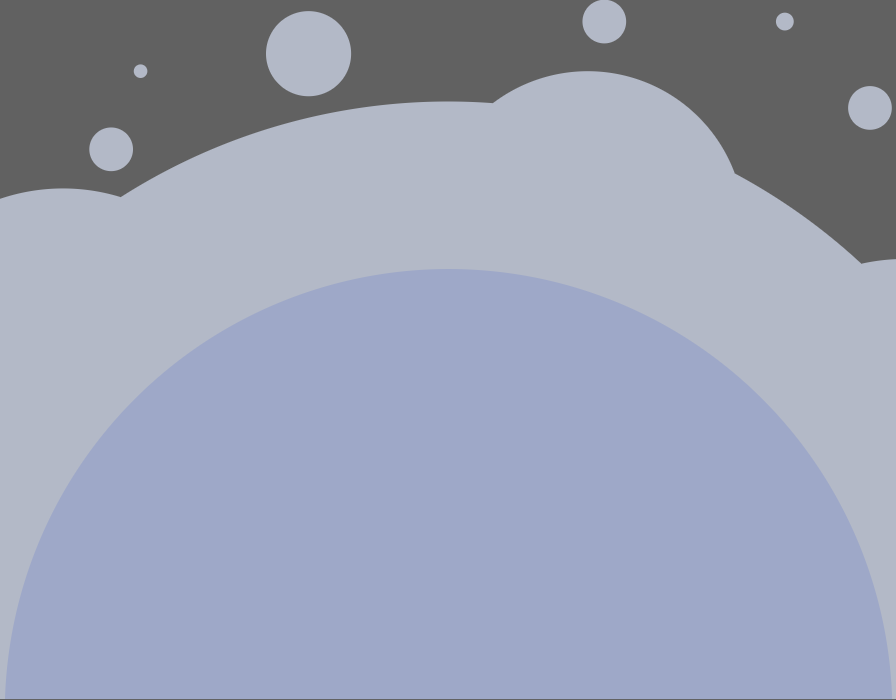
This background is drawn by a Shadertoy shader. Its source:

```glsl
// Flat blue dome in front of a pale cloud bank, with loose round puffs on dark grey.

#define SKY_COLOR   vec3(0.380, 0.380, 0.380)
#define CLOUD_COLOR vec3(0.703, 0.726, 0.780)
#define DOME_COLOR  vec3(0.620, 0.659, 0.784)
#define DOME        vec3(0.6408, -0.0183, 0.634)
#define FLOOR_LINE  0.0014
#define HALF_WIDTH  0.64

// Circles as centre x, centre y, radius, in canvas heights
const int CLOUD_COUNT = 10;
const vec3 CLOUDS[CLOUD_COUNT] = vec3[](
    // Joined bank
    vec3(0.6400, -0.0133, 0.8683),
    vec3(0.8397, 0.6743, 0.2240),
    vec3(0.0900, 0.4508, 0.2800),
    vec3(1.2917, 0.3500, 0.2800),
    // Loose puffs
    vec3(0.4408, 0.9233, 0.0608),
    vec3(0.8633, 0.9692, 0.0312),
    vec3(1.1212, 0.9692, 0.0127),
    vec3(1.2428, 0.8458, 0.0312),
    vec3(0.1588, 0.7867, 0.0312),
    vec3(0.2008, 0.8983, 0.0097)
);

float circleDistance(vec2 p, vec3 circle) {
    return length(p - circle.xy) - circle.z;
}

// Share of a pixel that lies inside a shape
float coverage(float dist, float pixel) {
    return clamp(0.5 - dist / pixel, 0.0, 1.0);
}

void mainImage(out vec4 fragColor, in vec2 fragCoord) {
    float pixel = 1.0 / iResolution.y;
    vec2 p = fragCoord * pixel;
    p.x += HALF_WIDTH - 0.5 * iResolution.x * pixel;

    // Union of the bank and the puffs
    float cloudDistance = 1e3;
    for (int i = 0; i < CLOUD_COUNT; i++) {
        cloudDistance = min(cloudDistance, circleDistance(p, CLOUDS[i]));
    }

    // Layers from back to front
    vec3 color = mix(SKY_COLOR, CLOUD_COLOR, coverage(cloudDistance, pixel));
    color = mix(color, DOME_COLOR, coverage(circleDistance(p, DOME), pixel));

    // Thin dark line along the bottom edge
    color = mix(color, SKY_COLOR, coverage(p.y - FLOOR_LINE, pixel));

    fragColor = vec4(color, 1.0);
}
```
